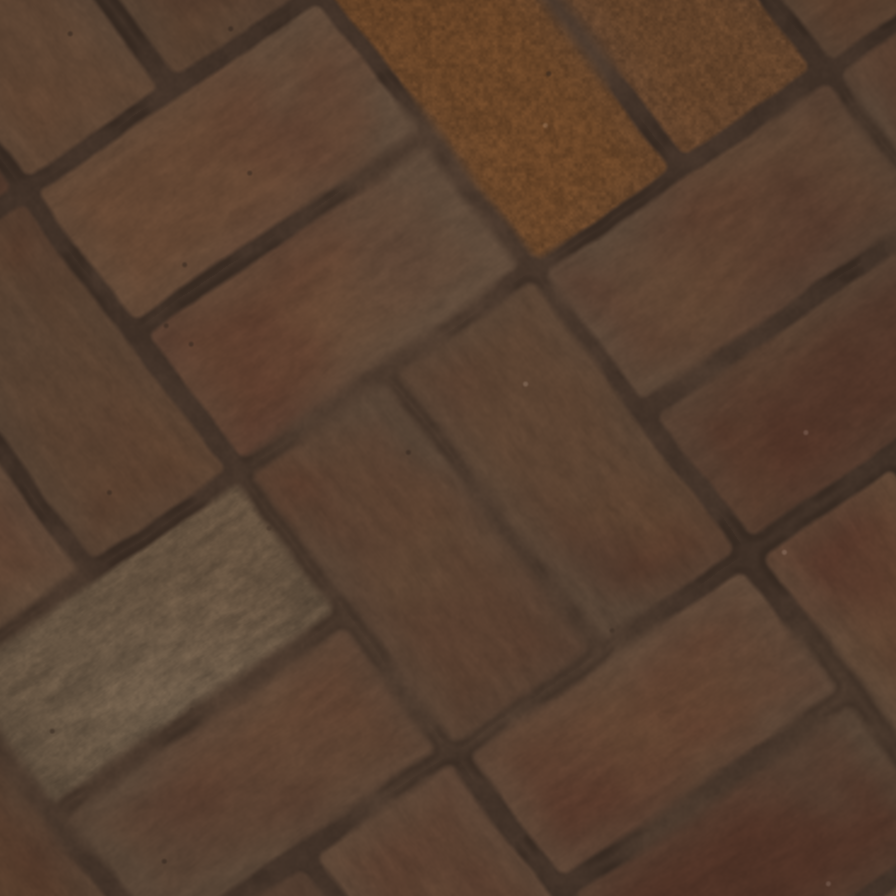
This texture is drawn by a WebGL 1 fragment shader. Its source:

```glsl
precision highp float;
uniform vec2 u_resolution;

// Lattice: one cell holds a pair of bricks
const vec2 ORIGIN = vec2(0.267, 0.473);
const vec2 AXIS_A = vec2(0.329, 0.224);
const vec2 AXIS_B = vec2(0.238, -0.314);
const float JOINT_HALF = 0.029;
const float JOINT_SPREAD = 0.014;
const float CORNER = 0.022;
const float SOFT_MIN = 0.009;
const float SOFT_MAX = 0.028;
const float WOBBLE = 0.024;

// Bricks that stand out
const vec2 WARM_CELL = vec2(1.0, -1.0);
const vec2 PALE_BRICK = vec2(-2.0, 0.0);
const vec2 SHEEN_CENTER = vec2(0.20, 0.22);

const vec3 RUST = vec3(0.322, 0.205, 0.155);
const vec3 CLAY = vec3(0.372, 0.263, 0.190);
const vec3 DUST = vec3(0.345, 0.275, 0.217);
const vec3 AMBER = vec3(0.415, 0.270, 0.150);
const vec3 PALE = vec3(0.360, 0.298, 0.232);
const vec3 MORTAR = vec3(0.262, 0.200, 0.160);
const vec3 SILT = vec3(0.312, 0.240, 0.188);
const vec3 SOOT = vec3(0.205, 0.155, 0.122);

float hash(vec2 p) {
  vec3 h = fract(p.xyx * vec3(0.1031, 0.1030, 0.0973));
  h += dot(h, h.yzx + 33.33);
  return fract((h.x + h.y) * h.z);
}

float noise(vec2 p) {
  vec2 i = floor(p);
  vec2 f = fract(p);
  f = f * f * (3.0 - 2.0 * f);
  return mix(mix(hash(i), hash(i + vec2(1.0, 0.0)), f.x),
             mix(hash(i + vec2(0.0, 1.0)), hash(i + 1.0), f.x), f.y);
}

float fbm(vec2 p) {
  float sum = 0.0;
  float gain = 0.533;
  for (int i = 0; i < 4; i++) {
    sum += gain * noise(p);
    p = mat2(1.6, 1.2, -1.2, 1.6) * p + 17.3;
    gain *= 0.5;
  }
  return sum;
}

float cross2(vec2 a, vec2 b) {
  return a.x * b.y - a.y * b.x;
}

vec2 toLattice(vec2 uv) {
  vec2 d = uv - ORIGIN;
  return vec2(cross2(d, AXIS_B), cross2(AXIS_A, d)) / cross2(AXIS_A, AXIS_B);
}

float roundedBox(vec2 p, vec2 halfSize, float radius) {
  vec2 q = abs(p) - halfSize + radius;
  return length(max(q, 0.0)) + min(max(q.x, q.y), 0.0) - radius;
}

void main() {
  float size = min(u_resolution.x, u_resolution.y);
  vec2 uv = gl_FragCoord.xy / size;
  vec2 p = toLattice(uv);
  p += WOBBLE * (vec2(fbm(uv * 14.0), fbm(uv * 14.0 + 40.0)) - 0.5);

  // Basket weave: pairs turn in alternate cells
  vec2 cell = floor(p);
  vec2 f = fract(p);
  vec2 q = mod(cell.x + cell.y, 2.0) < 0.5 ? f : f.yx;
  float side = step(0.5, q.x);
  vec2 brick = vec2(cell.x * 2.0 + side, cell.y);
  vec2 local = vec2(q.x - 0.25 - 0.5 * side, q.y - 0.5);
  float tone = hash(brick + 71.0);
  float joint = JOINT_HALF + JOINT_SPREAD * (hash(brick + 23.0) - 0.5);
  float d = roundedBox(local, vec2(0.25, 0.5) - joint, CORNER);

  // Stains, streaks and grain
  float stain = fbm(uv * 6.0 + brick * 3.7);
  float film = smoothstep(0.32, 0.68, fbm(uv * 4.0 + 12.0));
  float streak = fbm(vec2(local.x * 40.0, local.y * 14.0) + brick * 9.1);
  float grain = noise(uv * 190.0) + 0.5 * noise(uv * 370.0) - 0.75;

  // Fired clay under a dusty film, heavier at the rim and one end
  vec3 color = mix(RUST, CLAY, clamp(tone + 2.4 * (stain - 0.5), 0.0, 1.0));
  float rim = smoothstep(-0.13, 0.0, d);
  float end = smoothstep(-0.15, 0.45, local.y * (hash(brick + 47.0) < 0.5 ? -1.0 : 1.0));
  color = mix(color, DUST, clamp(0.35 * rim + 0.45 * end * film + 0.3 * film, 0.0, 0.9));
  color *= 0.95 + 0.12 * hash(brick + 11.0);

  // Amber pair and pale brick with a soft sheen
  float warm = 1.0 - step(0.5, distance(cell, WARM_CELL));
  float pale = 1.0 - step(0.5, distance(brick, PALE_BRICK));
  vec3 amber = mix(AMBER, CLAY, 0.35 * side + 0.4 * stain * rim);
  color = mix(color, amber, 0.92 * warm);
  color = mix(color, PALE * (0.88 + 0.24 * stain), 0.85 * pale);
  vec2 away = (uv - SHEEN_CENTER) / vec2(0.17, 0.11);
  color += (0.015 + 0.06 * pale) * exp(-dot(away, away)) * vec3(1.0, 0.95, 0.82);
  color *= 1.0 + 0.16 * (streak - 0.5) * (1.0 + pale);
  color *= 1.0 + (0.045 + 0.13 * warm + 0.04 * pale) * grain;

  // A few dark pits and bright flecks
  vec2 spotCell = floor(uv * 45.0);
  vec2 jitter = vec2(hash(spotCell + 5.0), hash(spotCell + 91.0)) * 0.5 + 0.25;
  float spot = 1.0 - smoothstep(0.04, 0.2, length(fract(uv * 45.0) - jitter));
  float pick = hash(spotCell + 137.0);
  color = mix(color, SOOT, 0.55 * spot * step(0.994, pick));
  color += 0.1 * spot * step(pick, 0.003);

  // Mortar: silted in places, with broken dark seams beside the bricks
  float silt = smoothstep(0.4, 0.65, fbm(uv * 5.0 + 63.0));
  float grime = smoothstep(0.45, 0.65, fbm(uv * 13.0 + 8.0));
  vec3 mortar = mix(MORTAR, SILT, 0.75 * silt);
  mortar *= 0.9 + 0.2 * fbm(uv * 45.0) + 0.06 * grain;
  float seam = 1.0 - smoothstep(0.0, 0.02, abs(d - 0.012));
  mortar = mix(mortar, SOOT, grime * (0.2 + 0.55 * seam) * (1.0 - 0.5 * silt));
  float soft = max(mix(SOFT_MIN, SOFT_MAX, silt * (1.0 - 0.6 * grime)), 2.5 / size);
  color = mix(color, mortar, smoothstep(-soft, soft, d));

  // Gentle falloff toward the corners
  vec2 fromCenter = uv - 0.5;
  color *= 1.03 - 0.16 * dot(fromCenter, fromCenter);
  gl_FragColor = vec4(color, 1.0);
}
```
